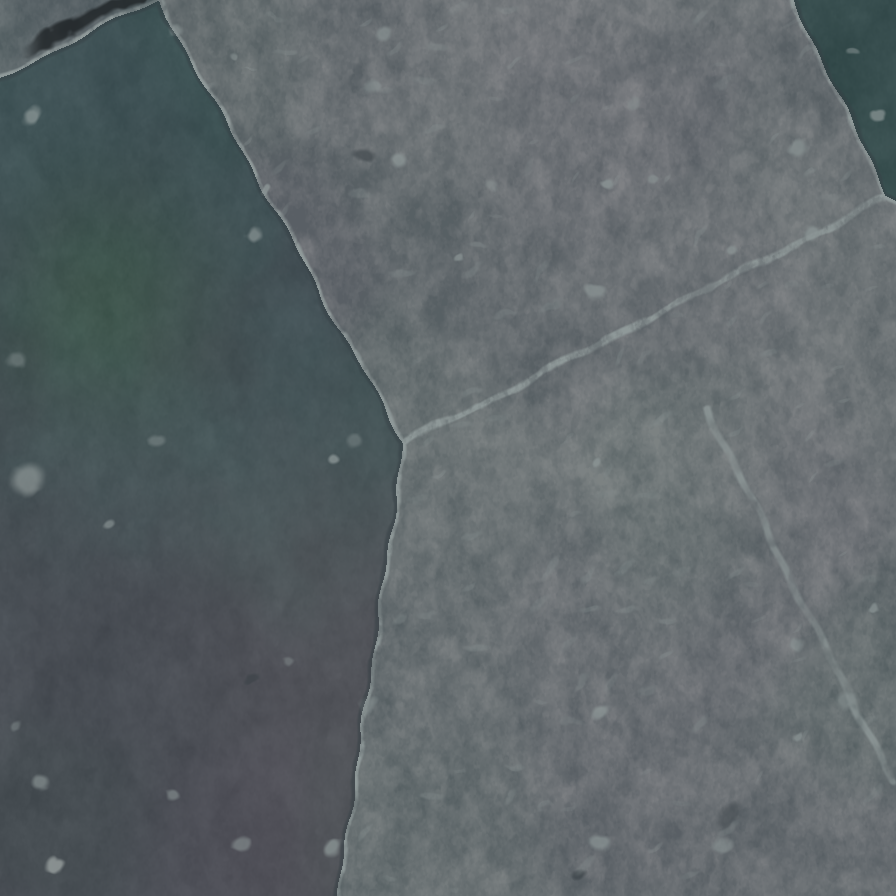
This texture is drawn by a WebGL 2 fragment shader. Its source:

```glsl
#version 300 es
precision highp float;
// Worn grey paving slabs: a cellular partition gives each slab its tone and
// the thin pale joints, smooth cellular noise gives the soft stone mottling,
// and hashed cells scatter pale flecks, short scuffs and dark stains.
uniform vec2 u_resolution;
out vec4 fragColor;

const int SLABS = 5;
// Slab centre in xy, paleness in z.
const vec3 SLAB[SLABS] = vec3[SLABS](
  vec3(0.033, 0.551, 0.0), vec3(0.633, 0.884, 1.0), vec3(0.864, 0.430, 1.0),
  vec3(1.134, 1.124, 0.0), vec3(-0.267, 1.159, 0.7));

vec2 hash2(vec2 c) {
  vec3 q = fract(c.xyx * vec3(0.1031, 0.1030, 0.0973));
  q += dot(q, q.yzx + 33.33);
  return fract((q.xx + q.yz) * q.zy);
}

mat2 rotation(float a) {
  return mat2(cos(a), sin(a), -sin(a), cos(a));
}

// Smooth cellular noise, centred on zero.
float mottle(vec2 p) {
  vec2 cell = floor(p), f = p - cell;
  float sum = 0.0, weight = 0.0;
  for (int y = -1; y <= 1; y++)
  for (int x = -1; x <= 1; x++) {
    vec2 o = vec2(x, y), h = hash2(cell + o);
    vec2 d = o + h - f;
    float w = exp(-5.0 * dot(d, d));
    sum += w * fract(h.x * 7.3 + h.y * 11.7);
    weight += w;
  }
  return sum / weight - 0.5;
}

float layers(vec2 p, float gain) {
  float sum = 0.0, amp = 1.0;
  for (int i = 0; i < 4; i++) {
    sum += amp * mottle(p);
    p = rotation(0.7) * p * 2.1 + 17.3;
    amp *= gain;
  }
  return sum;
}

// Own paleness, distance to the nearest joint, paleness across that joint.
vec3 slabs(vec2 p) {
  int own = 0;
  for (int i = 1; i < SLABS; i++)
    if (distance(p, SLAB[i].xy) < distance(p, SLAB[own].xy)) own = i;
  vec3 result = vec3(SLAB[own].z, 9.0, 0.0);
  for (int i = 0; i < SLABS; i++) {
    if (i == own) continue;
    vec2 a = SLAB[own].xy, b = SLAB[i].xy;
    float d = dot(0.5 * (a + b) - p, normalize(b - a));
    if (d < result.y) result.yz = vec2(d, SLAB[i].z);
  }
  return result;
}

// Scattered soft spots; share is the fraction of cells that hold one.
float spots(vec2 p, float scale, float share, float radius, vec2 stretch, float seed) {
  p *= scale;
  vec2 cell = floor(p);
  float cover = 0.0;
  for (int y = -1; y <= 1; y++)
  for (int x = -1; x <= 1; x++) {
    vec2 c = cell + vec2(x, y);
    vec2 h = hash2(c + seed), k = hash2(c + seed + 51.7);
    float present = step(k.x, share);
    vec2 d = rotation(0.5 + 1.2 * k.y) * (p - c - 0.15 - 0.7 * h) / stretch;
    float r = radius * (0.6 + 0.8 * h.y);
    cover = max(cover, present * (0.5 + 0.5 * h.x) * (1.0 - smoothstep(0.5 * r, 1.3 * r, length(d))));
  }
  return cover;
}

float line(vec2 p, vec2 a, vec2 b, float width) {
  vec2 d = b - a;
  float t = clamp(dot(p - a, d) / dot(d, d), 0.0, 1.0);
  return 1.0 - smoothstep(0.3 * width, width, distance(p, a + t * d));
}

void main() {
  vec2 p = gl_FragCoord.xy / min(u_resolution.x, u_resolution.y);
  float aa = 1.0 / min(u_resolution.x, u_resolution.y);

  // Noise fields and a slight wobble for the joints
  float broad = layers(p * 5.0, 0.6);
  float fine = layers(p * vec2(46.0, 34.0), 0.75);
  float rough = mottle(p * 75.0);
  vec2 wobble = 0.0016 * vec2(sin(p.y * 41.0) + sin(p.y * 97.0 + 1.0), sin(p.x * 37.0) + sin(p.x * 89.0));
  vec3 slab = slabs(p + wobble);
  vec2 ragged = p + 0.007 * vec2(rough, mottle(p * 75.0 + 31.0));

  // Stone: pale grey slabs, and dark ones from teal above to violet below
  float tone = clamp(0.5 + 0.55 * broad + 0.75 * fine, -0.25, 1.4);
  vec3 pale = mix(vec3(0.365, 0.395, 0.41), vec3(0.455, 0.475, 0.485), tone);
  vec3 dark = mix(vec3(0.295, 0.315, 0.34), vec3(0.255, 0.335, 0.345), smoothstep(0.2, 0.85, p.y + 0.2 * broad));
  dark += 0.035 * broad + 0.022 * fine;
  dark += vec3(0.03, 0.015, 0.015) * smoothstep(0.1, 0.4, p.x) * (1.0 - smoothstep(0.3, 0.6, p.y));
  dark += vec3(-0.01, 0.02, -0.03) * exp(-70.0 * dot(p - vec2(0.12, 0.67), p - vec2(0.12, 0.67)));
  dark -= vec3(0.05, 0.04, 0.05) * smoothstep(0.7, 0.9, p.x);
  vec3 color = mix(dark, pale, slab.x);
  color += vec3(0.016, -0.005, 0.010) * mottle(p * 6.0 + 9.0);

  // Stains, scuffs and flecks
  vec3 chalk = vec3(0.56, 0.60, 0.60);
  color = mix(color, vec3(0.22, 0.25, 0.27), 0.65 * spots(ragged, 9.0, 0.09, 0.07, vec2(1.0, 1.6), 3.0));
  color = mix(color, chalk, 0.28 * slab.x * spots(ragged, 24.0, 0.35, 0.10, vec2(0.8, 2.6), 19.0));
  color = mix(color, chalk, 0.75 * spots(ragged, 13.0, 0.20, 0.085, vec2(1.0, 1.2), 40.0));
  color = mix(color, vec3(0.70, 0.73, 0.72), 0.9 * spots(ragged, 6.0, 0.08, 0.07, vec2(1.0, 1.3), 77.0));
  float scratch = line(p + wobble, vec2(0.788, 0.544), vec2(0.996, 0.128), 0.006);
  color = mix(color, chalk, scratch * clamp(0.45 + 0.8 * rough, 0.0, 0.8));

  // Joints: chalky on pale slabs, a thin shadow on dark ones
  float width = 0.0045 + 0.003 * rough;
  float joint = 1.0 - smoothstep(0.4 * width, width + aa, slab.y);
  float lit = step(0.5, slab.x);
  color = mix(color, chalk, lit * joint * clamp(0.75 + 0.7 * fine, 0.4, 1.0));
  color = mix(color, vec3(0.21, 0.25, 0.27), (1.0 - lit) * joint * 0.55);
  float corner = lit * (1.0 - step(0.9, slab.x)) * smoothstep(0.02, 0.05, p.x);
  float gap = 1.0 - smoothstep(0.004, 0.010, abs(slab.y - 0.015 + 0.01 * rough));
  color = mix(color, vec3(0.13, 0.15, 0.16), 0.85 * corner * gap);

  fragColor = vec4(color, 1.0);
}
```
